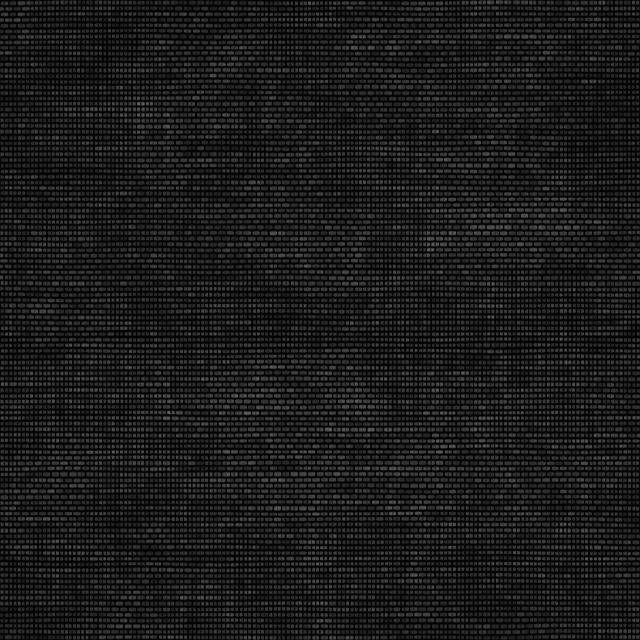
Reproduce this texture procedurally as a WebGL 1 fragment shader.

```glsl
precision highp float;
// Black plain-weave cloth: rows of short grey weft dashes cut by thin dark warp gaps.
// Every second gap is partly covered, alternating by row, so the grid drifts into a
// brick pattern; noise varies the threads, the single dashes and broad soft patches.

uniform vec2 u_resolution;

#define COLUMNS 150.0
#define ROWS 114.0
#define ROW_HALF 0.28
#define GAP_HALF 0.165
#define SOFTNESS 0.28
#define WOBBLE 0.25
#define THREAD_LEVEL 0.212
#define DASH_VARIATION 0.45
#define STREAK_VARIATION 0.50
#define PATCH_VARIATION 0.50
#define GAP_COLOR vec3(0.007, 0.007, 0.007)
#define THREAD_TINT vec3(0.99, 1.0, 0.995)

float hash(vec2 p) {
  vec3 q = fract(vec3(p.xyx) * 0.1031);
  q += dot(q, q.yzx + 33.33);
  return fract((q.x + q.y) * q.z);
}

float noise(vec2 p) {
  vec2 i = floor(p), f = fract(p);
  f = f * f * (3.0 - 2.0 * f);
  return mix(mix(hash(i), hash(i + vec2(1.0, 0.0)), f.x),
             mix(hash(i + vec2(0.0, 1.0)), hash(i + 1.0), f.x), f.y);
}

// Broad patches built from three octaves
float patches(vec2 p) {
  float sum = 0.0, weight = 0.5;
  for (int i = 0; i < 3; i++) {
    sum += weight * noise(p);
    p = p * 2.1 + 17.3;
    weight *= 0.5;
  }
  return sum / 0.875;
}

// 1 inside the half width, falling smoothly to 0 outside
float band(float distanceToAxis, float halfWidth, float soft) {
  return 1.0 - smoothstep(halfWidth - 0.5 * soft, halfWidth + 0.5 * soft, distanceToAxis);
}

void main() {
  vec2 uv = gl_FragCoord.xy / u_resolution;
  vec2 count = vec2(COLUMNS, ROWS);
  vec2 soft = max(vec2(SOFTNESS), 1.2 * count / u_resolution);

  // Slightly uneven thread paths
  vec2 weave = uv * count;
  weave.x += WOBBLE * (noise(uv * vec2(70.0, 8.0) + 5.0) - 0.5);
  weave.y += WOBBLE * (noise(uv * vec2(9.0, 60.0) + 31.0) - 0.5);
  float row = floor(weave.y);
  float gap = floor(weave.x + 0.5);

  // Alternate gaps are bridged by a dash two columns wide
  float phase = mod(weave.x + row, 2.0);
  float fromDashCenter = 1.0 - abs(phase - 1.0);
  float dash = floor((weave.x + row + 1.0) * 0.5);
  float bridged = 1.0 - mod(gap + row, 2.0);
  float bridging = smoothstep(0.25, 0.75, patches(uv * vec2(11.0, 8.0) + 60.0));
  bridging = clamp(bridging + 0.8 * (hash(vec2(dash, row + 210.0)) - 0.5), 0.0, 1.0);

  // Weft body, bulging at the middle of each dash
  float halfHeight = ROW_HALF + 0.05 * (1.0 - 2.0 * fromDashCenter * fromDashCenter);
  halfHeight += 0.06 * (hash(vec2(row, 7.0)) - 0.5);
  float weft = band(abs(weave.y - row - 0.5), halfHeight, soft.y * 1.3);

  // Dark warp gaps of uneven width
  float gapHalf = GAP_HALF + 0.10 * (noise(vec2(gap, uv.y * 14.0)) - 0.5);
  float cut = band(abs(weave.x - gap), gapHalf, soft.x);
  cut *= mix(0.92, 0.12, bridged * bridging);

  // Brightness of dashes, weft and warp streaks, and patches
  float dashTone = 1.0 + DASH_VARIATION * (hash(vec2(dash, row)) - 0.5);
  float weftStreak = noise(vec2(uv.x * 16.0, row * 1.7 + 90.0)) - 0.5;
  float warpStreak = noise(vec2(floor(weave.x) * 1.3 + 40.0, uv.y * 10.0)) - 0.5;
  float streakTone = 1.0 + STREAK_VARIATION * (weftStreak + 0.6 * warpStreak);
  float patchTone = 1.0 + PATCH_VARIATION * (patches(uv * vec2(4.0, 6.0)) - 0.5);
  float fiberTone = 0.87 + 0.26 * noise(weave * vec2(1.6, 2.2) + 13.0);

  // Gentle darkening toward the borders
  vec2 edge = abs(uv - 0.5) * 2.0;
  float shade = 1.0 - 0.14 * pow(max(edge.x, edge.y), 4.0);

  float light = THREAD_LEVEL * weft * (1.0 - cut);
  light *= dashTone * streakTone * patchTone * fiberTone * shade;
  gl_FragColor = vec4(GAP_COLOR + THREAD_TINT * light, 1.0);
}
```
